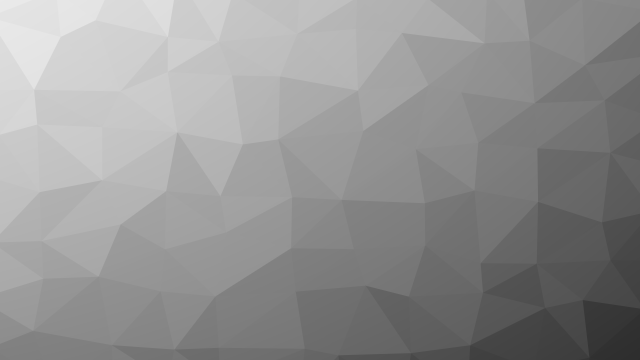
Reproduce this background procedurally as a Shadertoy shader.

```glsl
// Grey low-poly backdrop: a jittered, gently bent grid is split into triangles.
// Each facet takes its tone from a diagonal light-to-dark field at its centre
// plus a small random shift; edges are blended by signed distance.

const vec2  CELL_SIZE    = vec2(0.170, 0.143); // in canvas heights
const vec2  GRID_ORIGIN  = vec2(0.128, 0.060);
const float ROW_BEND     = 0.026;              // rows sink towards the right
const float JITTER       = 0.25;               // in cells, each way
const float TONE_SHIFT   = 0.027;              // random facet contrast
const float FACET_SHADE  = 0.30;               // share of smooth tone in a facet
const float CORNER_TONE  = 0.935;              // top left brightness
const vec2  TONE_FALL    = vec2(0.45, 0.41);   // darkening rightward, downward
const vec2  TONE_BULGE   = vec2(0.16, 0.13);   // lift in the middle of each axis
const float CORNER_LIFT  = 0.09;               // keeps bottom right off black

vec3 hash32(vec2 p) {
    vec3 q = fract(p.xyx * vec3(0.1031, 0.1030, 0.0973));
    q += dot(q, q.yxz + 33.33);
    return fract((q.xxy + q.yzz) * q.zyx);
}

// Smooth brightness over the canvas.
float toneField(vec2 p, float aspect) {
    vec2 d = vec2(p.x / aspect, 1.0 - p.y);
    return CORNER_TONE - dot(TONE_FALL, d) + CORNER_LIFT * d.x * d.y
         + dot(TONE_BULGE, d * (1.0 - d));
}

// How far the rows have sunk at a given x.
float rowDrop(float x) { return ROW_BEND * x * x; }

vec2 gridVertex(vec2 id) {
    vec2 shift = (hash32(id + 57.0).xy * 2.0 - 1.0) * JITTER;
    vec2 v = GRID_ORIGIN + (id + shift) * CELL_SIZE;
    return v - vec2(0.0, rowDrop(v.x));
}

float cross2(vec2 a, vec2 b) { return a.x * b.y - a.y * b.x; }

// Distance to the line a-b, positive on its left.
float edgeDistance(vec2 p, vec2 a, vec2 b) {
    return cross2(normalize(b - a), p - a);
}

// Adds one counter-clockwise facet as (tone * coverage, coverage).
vec2 facet(vec2 p, vec2 a, vec2 b, vec2 c, float rnd, float aspect, float pixel) {
    float inside = min(edgeDistance(p, a, b),
                   min(edgeDistance(p, b, c), edgeDistance(p, c, a)));
    float coverage = clamp(0.5 + inside / pixel, 0.0, 1.0);
    float flatTone = toneField((a + b + c) / 3.0, aspect);
    float tone = mix(flatTone, toneField(p, aspect), FACET_SHADE)
               + (rnd * 2.0 - 1.0) * TONE_SHIFT;
    return vec2(tone, 1.0) * coverage;
}

void mainImage(out vec4 fragColor, in vec2 fragCoord) {
    float aspect = iResolution.x / iResolution.y;
    float pixel = 1.0 / iResolution.y;
    vec2 p = fragCoord * pixel;
    vec2 unbent = p + vec2(0.0, rowDrop(p.x));
    vec2 home = floor((unbent - GRID_ORIGIN) / CELL_SIZE);

    // Gather the facets of the nearby cells.
    vec2 sum = vec2(0.0);
    for (int j = -1; j <= 1; j++) {
        for (int i = -1; i <= 1; i++) {
            vec2 id = home + vec2(i, j);
            vec2 a = gridVertex(id);
            vec2 b = gridVertex(id + vec2(1.0, 0.0));
            vec2 c = gridVertex(id + vec2(1.0, 1.0));
            vec2 d = gridVertex(id + vec2(0.0, 1.0));
            vec2 rnd = hash32(id + 113.0).yz;

            // Split the cell along its shorter diagonal.
            if (distance(a, c) < distance(b, d)) {
                sum += facet(p, a, b, c, rnd.x, aspect, pixel);
                sum += facet(p, a, c, d, rnd.y, aspect, pixel);
            } else {
                sum += facet(p, a, b, d, rnd.x, aspect, pixel);
                sum += facet(p, b, c, d, rnd.y, aspect, pixel);
            }
        }
    }

    float tone = sum.y > 0.001 ? sum.x / sum.y : toneField(p, aspect);
    fragColor = vec4(vec3(clamp(tone, 0.0, 1.0)), 1.0);
}
```
